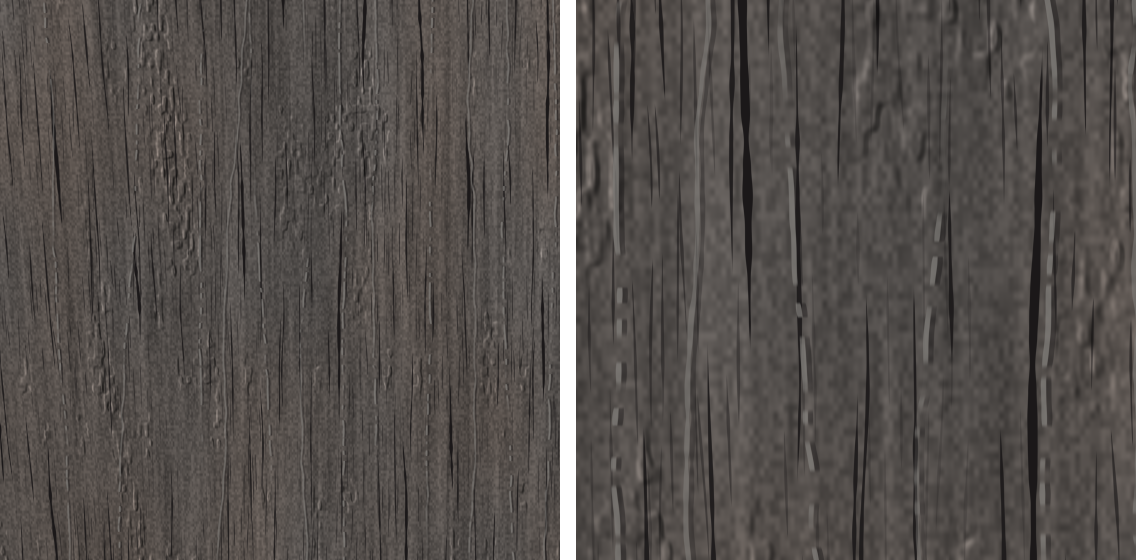
Left: the whole. Right: its middle third, enlarged.
This texture is drawn by a WebGL 2 fragment shader. Its source:

```glsl
#version 300 es
precision highp float;

#define WOOD vec3(0.347, 0.316, 0.296)
#define CRACK vec3(0.105, 0.095, 0.098)
#define THREAD vec3(0.51, 0.50, 0.485)
#define THREAD_COLUMNS 16.0
#define THREAD_HALF_WIDTH 0.0013
#define BROAD_TONE 0.16
#define STREAK_TONE 0.19
#define FIBRE_TONE 0.24
#define GRAIN_TONE 0.30
#define EMBOSS 0.55

uniform vec2 u_resolution;
out vec4 fragColor;

float hash(vec2 cell) {
    uvec2 k = uvec2(ivec2(cell)) * uvec2(1597334677u, 3812015801u);
    uint n = (k.x ^ k.y) * 1597334677u;
    n = (n ^ (n >> 15)) * 2246822519u;
    n ^= n >> 13;
    return float(n >> 8) / 16777216.0;
}

float noise(vec2 p) {
    vec2 i = floor(p), f = fract(p);
    f = f * f * (3.0 - 2.0 * f);
    vec2 e = vec2(0.0, 1.0);
    return mix(mix(hash(i), hash(i + e.yx), f.x),
               mix(hash(i + e), hash(i + e.yy), f.x), f.y);
}

// Coverage of a thin line, softened over about one pixel
float line(float offset, float halfWidth) {
    float soft = 0.75 / u_resolution.y;
    return 1.0 - smoothstep(-soft, soft, abs(offset) - halfWidth);
}

// Tapered vertical splits, scattered in jittered columns and rows
float cracks(vec2 p, float columns, float rows, float halfWidth, float density, float seed) {
    float cover = 0.0;
    float column = floor(p.x * columns);
    for (float k = -1.0; k <= 1.0; k++) {
        float id = column + k;
        float y = p.y * rows + 7.0 * hash(vec2(id, seed));
        vec2 cell = vec2(id, floor(y) + seed * 31.0);
        float along = fract(y) - 0.5;
        float halfLength = mix(0.18, 0.5, hash(cell + 101.0));
        float taper = 1.0 - pow(min(abs(along) / halfLength, 1.0), 2.0);
        float x = (id + 0.1 + 0.8 * hash(cell + 211.0)) / columns;
        x += along * (hash(cell + 307.0) - 0.6) * 0.035 / rows;
        x += 0.006 * (noise(vec2(p.y * 9.0, id + seed * 17.0)) - 0.5);
        float ragged = mix(0.5, 1.3, noise(vec2(p.y * 60.0, id + seed * 23.0)));
        float present = step(hash(cell + 401.0), density) * smoothstep(0.0, 0.25, taper);
        cover = max(cover, present * line(p.x - x, halfWidth * taper * ragged));
    }
    return cover;
}

// Long pale threads: x is the raised fibre, y the shadow beside it
vec2 threads(vec2 p) {
    vec2 cover = vec2(0.0);
    float column = floor(p.x * THREAD_COLUMNS);
    for (float k = -2.0; k <= 2.0; k++) {
        float id = column + k;
        float lean = (hash(vec2(id, 51.0)) - 0.5) * mix(0.14, 0.03, smoothstep(0.4, 0.75, p.x));
        float x = (id + 0.2 + 0.6 * hash(vec2(id, 52.0))) / THREAD_COLUMNS + lean * (p.y - 0.5);
        x += 0.016 * (noise(vec2(p.y * 5.0, id + 60.0)) - 0.5);
        x += 0.004 * (noise(vec2(p.y * 34.0, id + 90.0)) - 0.5);
        float bead = noise(vec2(p.y * 110.0, id + 120.0));
        float broken = smoothstep(0.25, 0.6, noise(vec2(p.y * 4.0, id + 150.0)));
        float strength = mix(0.75, smoothstep(0.35, 0.65, bead), broken);
        strength *= smoothstep(0.22, 0.42, noise(vec2(p.y * 2.6, id + 180.0)));
        strength *= step(hash(vec2(id, 53.0)), mix(0.6, 0.95, smoothstep(0.25, 0.5, p.x)));
        float w = THREAD_HALF_WIDTH * mix(0.7, 1.4, bead);
        cover.x = max(cover.x, strength * line(p.x - x, w));
        cover.y = max(cover.y, strength * line(p.x - x - 0.0032, w));
    }
    return cover;
}

// Soft strip between two points, marking where the surface is pitted
float strip(vec2 p, vec2 a, vec2 b, float radius) {
    vec2 ab = b - a;
    float t = clamp(dot(p - a, ab) / dot(ab, ab), 0.0, 1.0);
    return 1.0 - smoothstep(0.4 * radius, radius, length(p - a - ab * t));
}

float pits(vec2 p) {
    return smoothstep(0.45, 0.8, noise(p * vec2(150.0, 62.0)));
}

void main() {
    vec2 p = gl_FragCoord.xy / u_resolution.y;

    // Grain direction: leaning on the left, nearly upright on the right
    vec2 q = p;
    q.x += 0.06 * (p.y - 0.5) * (1.0 - smoothstep(0.0, 0.6, p.x));
    q.x += 0.015 * (noise(p * vec2(3.0, 1.6)) - 0.5);

    // Tone from broad shading down to fine grain
    float tone = BROAD_TONE * (noise(q * vec2(7.0, 2.2)) - 0.5);
    tone += STREAK_TONE * (noise(q * vec2(60.0, 1.8) + 40.0) - 0.5);
    tone += FIBRE_TONE * (noise(q * vec2(190.0, 7.0) + 80.0) - 0.5);
    tone += GRAIN_TONE * (noise(q * vec2(330.0, 210.0)) - 0.5);
    vec3 color = WOOD * (1.0 + tone);
    color = mix(color, vec3(dot(color, vec3(0.333))), 0.5 * noise(p * vec2(9.0, 4.0) + 20.0));

    // Splits, from hairlines to deep cracks
    float patches = smoothstep(0.3, 0.65, noise(q * vec2(14.0, 5.0) + 9.0));
    float hair = cracks(q, 130.0, 9.0, 0.0009, 0.55, 1.0) * mix(0.2, 0.65, patches);
    float medium = cracks(q, 42.0, 3.3, 0.0014, 0.5, 2.0) * 0.9;
    float deep = cracks(q, 13.0, 2.2, 0.0028, 0.42, 3.0);
    color = mix(color, CRACK, max(hair, max(medium, deep)));

    // Pitted strips, lit from the left
    float pitted = strip(p, vec2(0.26, 1.02), vec2(0.33, 0.53), 0.045);
    pitted = max(pitted, strip(p, vec2(0.17, 0.42), vec2(0.26, -0.02), 0.024));
    pitted = max(pitted, 0.8 * smoothstep(0.74, 0.84, noise(q * vec2(32.0, 9.0) + 70.0)));
    color *= 1.0 + EMBOSS * pitted * (pits(q) - pits(q - vec2(0.003, -0.002)));

    // Raised threads with their shadows
    vec2 thread = threads(p);
    color = mix(color, CRACK, 0.45 * thread.y);
    color = mix(color, THREAD, 0.72 * thread.x);

    fragColor = vec4(color, 1.0);
}
```
